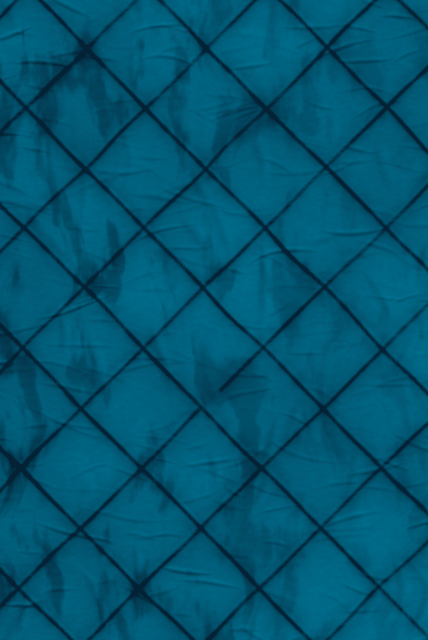
Give the GLSL for this texture, as a Shadertoy shader.

```glsl
// Teal quilted satin: a diagonal lattice of stitched seams over creased, puckered cloth.

vec2 hash2(vec2 p) {
    vec3 q = fract(p.xyx * vec3(0.1031, 0.1030, 0.0973));
    q += dot(q, q.yzx + 33.33);
    return fract((q.xx + q.yz) * q.zy);
}

float noise(vec2 p) {
    vec2 i = floor(p), f = fract(p);
    f = f * f * (3.0 - 2.0 * f);
    return mix(mix(hash2(i).x, hash2(i + vec2(1, 0)).x, f.x),
               mix(hash2(i + vec2(0, 1)).x, hash2(i + vec2(1, 1)).x, f.x), f.y);
}

float fbm(vec2 p) {
    float sum = 0.0, amp = 0.533;
    for (int i = 0; i < 4; i++) {
        sum += amp * noise(p);
        p = mat2(1.6, 1.2, -1.2, 1.6) * p + 7.3;
        amp *= 0.5;
    }
    return sum;
}

float bell(float x) { return exp(-x * x); }

// Scattered tapering folds running along x: dark valley, paler ridge above it.
float folds(vec2 p, float size, float width, float seed) {
    float sum = 0.0;
    vec2 cell = floor(p / size);
    for (int j = -1; j <= 1; j++)
    for (int i = -1; i <= 1; i++) {
        vec2 id = cell + vec2(i, j);
        vec2 place = hash2(id + seed), form = hash2(id + seed + 41.7);
        vec2 r = p - (id + place) * size;
        float angle = (form.x - 0.5) * 0.8;
        r = mat2(cos(angle), -sin(angle), sin(angle), cos(angle)) * r;
        float reach = size * mix(0.4, 0.95, form.y);
        float bend = r.y + (place.x - 0.5) * 4.0 * r.x * r.x;
        float taper = smoothstep(1.0, 0.1, abs(r.x) / reach);
        float t = bend / (width * (0.5 + 0.5 * taper));
        sum += taper * fract(form.x * 17.0 + place.y) * (0.4 * bell(t - 2.0) - bell(t));
    }
    return sum;
}

// Brightness change from one seam; d is the signed distance, along counts cells.
float seam(float d, float along, float depth) {
    float strength = depth * (0.75 + 0.5 * noise(vec2(along * 2.3, depth * 50.0)));
    float groove = bell(d / 0.0042);
    float pucker = exp(-abs(d) / 0.015) * noise(vec2(along * 9.0, d * 45.0 + 20.0));
    float lip = bell((d - 0.0085) / 0.004);
    // Slanted stitches, eleven to a cell side
    float s = fract(along * 11.0) - 0.5;
    float thread = bell((d + 0.005 * s) / 0.0016) * smoothstep(0.5, 0.25, abs(s));
    return strength * (0.1 * lip - 0.72 * groove - 0.42 * pucker) + 0.2 * thread * depth;
}

void mainImage(out vec4 fragColor, in vec2 fragCoord) {
    vec2 p = fragCoord / iResolution.x;

    // Slightly leaning, uneven lattice
    float pitch = 0.2803;
    vec2 q = p - vec2(0.476, 0.822);
    q.x -= 0.014 * q.y;
    q += 0.008 * (vec2(noise(p * 9.0), noise(p * 9.0 + 31.0)) - 0.5);
    vec2 lattice = vec2(q.x + q.y, q.x - q.y) / pitch;
    vec2 d = (lattice - round(lattice)) * pitch * 0.7071;
    float edge = min(abs(d.x), abs(d.y));

    // Satin sheen, brighter to the right, with soft upright dents
    vec2 warp = 0.05 * vec2(noise(p * 8.0 + 5.0), noise(p * 8.0 + 17.0));
    float shade = 0.86 + 0.12 * (p.x - 0.5);
    shade += 0.35 * (fbm(p * 5.0 + 3.0) - 0.5);
    float dents = smoothstep(0.52, 0.74, fbm((p + warp) * vec2(20.0, 8.0)));
    shade -= dents * mix(0.38, 0.16, smoothstep(0.2, 0.9, p.x));
    shade += 0.17 * folds((p + warp).yx, 0.13, 0.009, 9.0);

    // Thin level creases
    shade += 0.42 * folds(p + 0.4 * warp, 0.14, 0.0042, 2.0);
    shade += 0.22 * folds(p + warp, 0.09, 0.004, 63.0);

    // Padding falls away toward the seams
    shade -= 0.16 * exp(-edge / 0.022);

    // Seams; one rising seam has lost a few stitches
    float sewn = smoothstep(0.024, 0.036, length(p - vec2(0.49, 0.563)));
    shade += seam(d.x, lattice.y, 1.0);
    shade += seam(-d.y, lattice.x, 0.82) * sewn;

    // Fine weave
    shade += 0.07 * (noise(p * vec2(70.0, 150.0)) - 0.5);
    shade += 0.05 * (noise(p * 170.0) - 0.5);

    vec3 shadowTeal = vec3(0.01, 0.16, 0.24), brightTeal = vec3(0.0, 0.43, 0.55);
    fragColor = vec4(mix(shadowTeal, brightTeal, clamp(shade, -0.1, 1.06)), 1.0);
}
```
